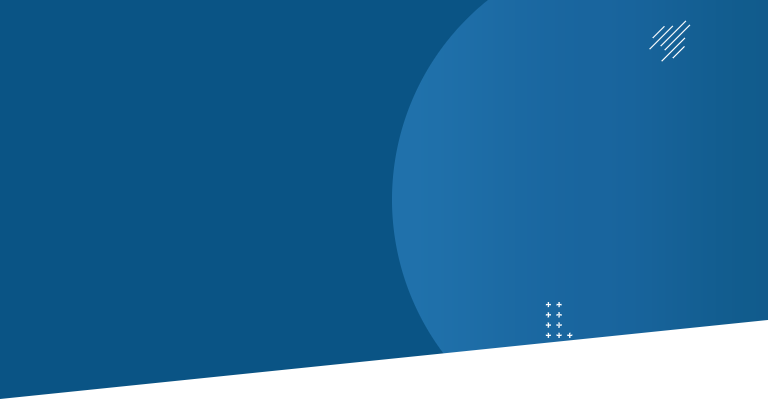
A Shadertoy shader for this background:

```glsl
// Blue banner with a large shaded disc, white slanted base, diagonal strokes and plus marks.

const vec3 DEEP_BLUE  = vec3(0.040, 0.328, 0.520);
const vec3 DISC_LEFT  = vec3(0.125, 0.445, 0.672);
const vec3 DISC_MID   = vec3(0.098, 0.396, 0.620);
const vec3 DISC_RIGHT = vec3(0.065, 0.358, 0.550);
const vec3 WHITE      = vec3(1.0);

// Antialiased coverage of a signed distance.
float fill(float dist, float pixel) {
    return clamp(0.5 - dist / pixel, 0.0, 1.0);
}

float boxDistance(vec2 p, vec2 halfSize) {
    vec2 d = abs(p) - halfSize;
    return length(max(d, 0.0)) + min(max(d.x, d.y), 0.0);
}

float plusDistance(vec2 p, float arm, float thickness) {
    return min(boxDistance(p, vec2(arm, thickness)),
               boxDistance(p, vec2(thickness, arm)));
}

// Signed height above a slanted line.
float slopeDistance(vec2 p, float height, float slope) {
    return (p.y - height - slope * p.x) / sqrt(1.0 + slope * slope);
}

// Three-stop horizontal gradient across the disc.
vec3 discColor(float x) {
    vec3 color = mix(DISC_LEFT, DISC_MID, smoothstep(0.98, 1.50, x));
    return mix(color, DISC_RIGHT, smoothstep(1.48, 1.93, x));
}

// Six parallel 45-degree strokes, mirrored in length about the centre.
float strokeCluster(vec2 p, float spacing, float thickness) {
    vec2 q = vec2(p.x + p.y, p.x - p.y) * 0.70711;
    float dist = 1e3;
    for (int i = 0; i < 6; i++) {
        float row = float(i) - 2.5;
        float ring = abs(row);
        float shift = ring < 1.0 ? 0.0142 : (ring < 2.0 ? -0.0142 : -0.0089);
        float halfLength = ring < 1.0 ? 0.0443 : (ring < 2.0 ? 0.0408 : 0.0204);
        vec2 center = vec2(shift, row * spacing);
        dist = min(dist, boxDistance(q - center, vec2(halfLength, thickness)));
    }
    return dist;
}

// Two columns of four marks, plus one extra at the foot of a third column.
float plusGrid(vec2 p, vec2 spacing) {
    float dist = 1e3;
    for (int column = 0; column < 3; column++) {
        int rows = column < 2 ? 4 : 1;
        for (int row = 0; row < rows; row++) {
            vec2 center = vec2(float(column), float(row)) * spacing;
            dist = min(dist, plusDistance(p - center, 0.0063, 0.0017));
        }
    }
    return dist;
}

void mainImage(out vec4 fragColor, in vec2 fragCoord) {
    vec2 p = fragCoord / iResolution.y;
    float pixel = 1.0 / iResolution.y;

    // Backdrop and disc
    float disc = length(p - vec2(1.619, 0.501)) - 0.639;
    vec3 color = mix(DEEP_BLUE, discColor(p.x), fill(disc, pixel));

    // White ornaments
    float strokes = strokeCluster(p - vec2(1.678, 0.901), 0.0142, 0.0014);
    float marks = plusGrid(p - vec2(1.371, 0.1617), vec2(0.0267, 0.0256));
    color = mix(color, WHITE, fill(min(strokes, marks), pixel));

    // Slanted base
    float base = slopeDistance(p, 0.0025, 0.1029);
    color = mix(color, WHITE, fill(base, pixel));

    fragColor = vec4(color, 1.0);
}
```
